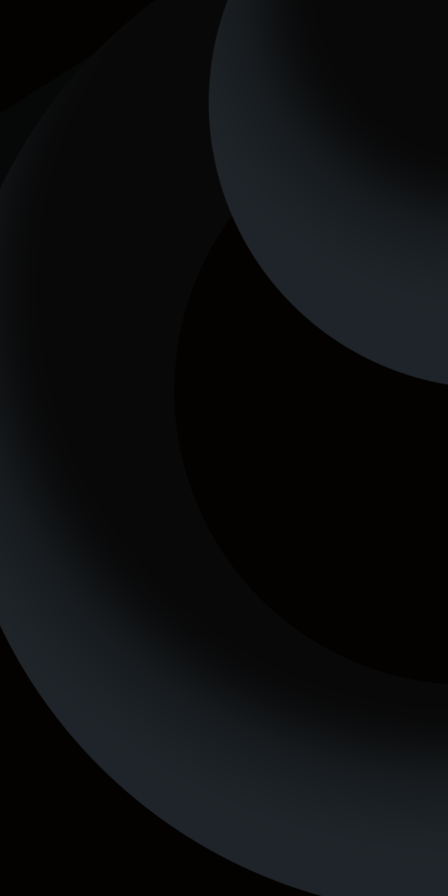
A Shadertoy shader for this background:

```glsl
// Two overlapping dark discs on black, each lit along its lower left rim.
// Every disc is a circle distance function; its light grows with the distance
// from a second, raised circle, and the large disc has a black round hole.

#define LARGE_DISC vec3(1.023, 1.091, 1.133)
#define LARGE_SHADE vec3(1.029, 1.362, 1.010)
#define HOLE vec3(1.046, 1.128, 0.657)
#define SMALL_DISC vec3(1.104, 1.771, 0.638)
#define SMALL_SHADE vec3(1.104, 2.040, 0.469)
#define BLACK vec3(0.010, 0.007, 0.003)
#define HAZE vec3(0.025, 0.026, 0.026)
#define SHADE vec3(0.033, 0.033, 0.035)
#define SLATE vec3(0.078, 0.092, 0.102)
#define STEEL vec3(0.122, 0.143, 0.163)

// Signed distance to a circle given as centre and radius.
float circle(vec2 p, vec3 c) {
    return length(p - c.xy) - c.z;
}

// Coverage of a shape, smoothed over about one pixel.
float cover(float dist) {
    float pixel = 2.0 / iResolution.y;
    return 1.0 - smoothstep(-pixel, pixel, dist);
}

// Surface light: a soft shadow border followed by a slow rise to the rim.
vec3 surface(vec2 p, vec3 shadeCircle) {
    float d = circle(p, shadeCircle);
    float light = 0.5 * smoothstep(-0.07, 0.12, d)
                + 0.5 * smoothstep(0.0, 0.30, d);
    vec3 low = mix(SHADE, SLATE, min(light * 2.0, 1.0));
    return mix(low, STEEL, max(light * 2.0 - 1.0, 0.0));
}

void mainImage(out vec4 fragColor, in vec2 fragCoord) {
    // Canvas units: width 1, height 2
    vec2 p = 2.0 * fragCoord / iResolution.y;
    vec3 color = BLACK;

    // Faint haze behind the upper left of the large disc
    float haze = max((p.y - 1.747 - 0.635 * p.x) * 0.844, 1.1 - p.y);
    color = mix(color, HAZE, cover(haze));

    // Large disc and its hole
    color = mix(color, surface(p, LARGE_SHADE), cover(circle(p, LARGE_DISC)));
    color = mix(color, BLACK, cover(circle(p, HOLE)));

    // Small disc in front
    color = mix(color, surface(p, SMALL_SHADE), cover(circle(p, SMALL_DISC)));

    fragColor = vec4(color, 1.0);
}
```
